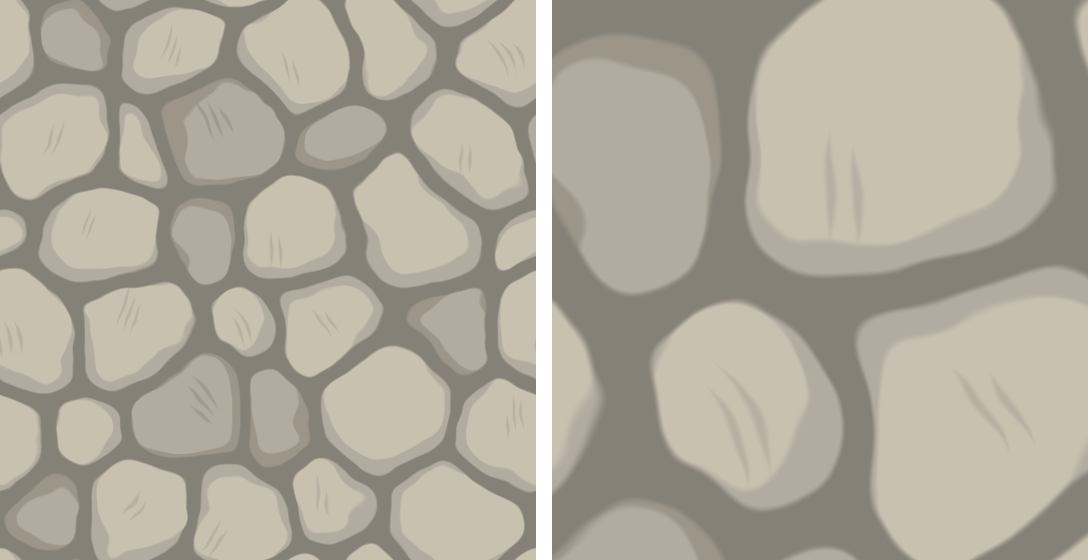
Left, the full canvas; right, a detail of the centre.
Give the GLSL for this texture, as a WebGL 1 fragment shader.

```glsl
precision highp float;
// Hand-painted rubble wall: rounded pale and grey stones set in flat mortar.
// A wrapped, weighted Voronoi diagram gives the stones; smooth insets round
// them, a band of uneven width shades one side, and brush strokes mark faces.
uniform vec2 u_resolution;

#define GRID vec2(5.0, 6.0)   // stones across and up, rows must be even
#define CELL vec2(1.148, 1.0) // proportions of one grid cell
#define JITTER 0.42           // scatter of the stone centres
#define GAP 0.072             // half width of the mortar
#define ROUNDING 16.0         // lower is rounder
#define WARP 0.19             // bend of the outlines
#define WOBBLE 0.03           // fine unevenness of the outlines
#define RIM 0.115             // widest shaded band
#define SOFT 0.014            // edge softness

const vec3 MORTAR = vec3(0.525, 0.505, 0.467);
const vec3 PALE = vec3(0.79, 0.757, 0.69);
const vec3 GREY = vec3(0.70, 0.672, 0.627);
const vec3 DARK = vec3(0.61, 0.585, 0.535);

float hash(vec2 p) {
  return fract(sin(dot(p, vec2(127.1, 311.7))) * 43758.5453);
}

vec2 wrap(vec2 cell, vec2 period) {
  return cell - period * floor((cell + 0.5) / period);
}

// Value noise that repeats after the given period
float noise(vec2 p, vec2 period, float seed) {
  vec2 i = floor(p), f = fract(p);
  f = f * f * (3.0 - 2.0 * f);
  float a = hash(wrap(i, period) + seed);
  float b = hash(wrap(i + vec2(1.0, 0.0), period) + seed);
  float c = hash(wrap(i + vec2(0.0, 1.0), period) + seed);
  float d = hash(wrap(i + 1.0, period) + seed);
  return mix(mix(a, b, f.x), mix(c, d, f.x), f.y);
}

vec2 noise2(vec2 uv, float scale, float seed) {
  vec2 n = GRID * scale;
  return vec2(noise(uv * n, n, seed), noise(uv * n, n, seed + 17.3)) - 0.5;
}

// Evenly spread rank from 0 to 4: ranks 0 and 1 are small stones
float rankOf(vec2 id) {
  return floor(mod(2.0 * id.x + id.y + 0.5, 5.0));
}

// Centre of a stone in xy, its Voronoi weight in z
vec3 stoneAt(vec2 cell) {
  vec2 id = wrap(cell, GRID);
  vec2 shift = vec2(hash(id + 3.1), hash(id + 8.7)) - 0.5;
  float stagger = 0.5 * mod(id.y, 2.0);
  vec2 centre = cell + 0.5 + vec2(stagger - 0.25, 0.0) + JITTER * shift;
  float base = rankOf(id) < 1.5 ? 0.0 : 0.36;
  return vec3(centre * CELL, base + 0.17 * hash(id + 5.9));
}

// Coverage of two or three slanted, tapering strokes
float strokes(vec2 p, vec2 id, float soft) {
  float angle = (hash(id + 21.0) - 0.5) * 1.5;
  float c = cos(angle), s = sin(angle);
  p -= 0.38 * (vec2(hash(id + 23.0), hash(id + 25.0)) - 0.5);
  p = vec2(c * p.x - s * p.y, s * p.x + c * p.y);
  float ink = 0.0, count = 2.0 + step(0.5, hash(id + 27.0));
  for (int i = 0; i < 3; i++) {
    float k = float(i), h = hash(id + 31.0 + k);
    vec2 q = p - vec2((k - 1.0) * 0.09, (h - 0.5) * 0.16);
    q.x += 0.35 * q.y * q.y;
    float along = abs(q.y) / (0.11 + 0.09 * h);
    float width = 0.017 * (1.0 - along * along);
    ink = max(ink, step(k, count - 0.5) * smoothstep(-soft, soft, width - abs(q.x)));
  }
  return ink;
}

void main() {
  vec2 uv = gl_FragCoord.xy / u_resolution;
  float soft = max(SOFT, GRID.y / u_resolution.y);
  vec2 g = uv * GRID + WARP * noise2(uv, 2.0, 41.0) + WOBBLE * noise2(uv, 7.0, 57.0);
  vec2 home = floor(g), p = g * CELL, owner = home;

  // Find the stone that owns this point
  float best = 100.0;
  vec3 stone = vec3(0.0);
  for (int y = -2; y <= 2; y++) for (int x = -2; x <= 2; x++) {
    vec2 cell = home + vec2(float(x), float(y));
    vec3 s = stoneAt(cell);
    vec2 r = p - s.xy;
    float power = dot(r, r) - s.z;
    if (power < best) { best = power; stone = s; owner = cell; }
  }

  // Rounded distance to its borders
  float sum = 0.0;
  for (int y = -2; y <= 2; y++) for (int x = -2; x <= 2; x++) {
    vec3 s = stoneAt(home + vec2(float(x), float(y)));
    vec2 r = p - s.xy;
    float apart = distance(s.xy, stone.xy);
    if (apart > 0.001)
      sum += exp(-ROUNDING * (dot(r, r) - s.z - best) / (2.0 * apart));
  }
  float inside = -log(max(sum, 1e-9)) / ROUNDING - GAP;

  // Shaded band, widest towards one side of each stone
  vec2 id = wrap(owner, GRID), r = p - stone.xy;
  float turn = 6.2832 * hash(id + 13.0);
  float facing = dot(r / (length(r) + 0.01), vec2(cos(turn), sin(turn) - 0.3));
  float uneven = noise(uv * GRID * 4.0, GRID * 4.0, 71.0) - 0.5;
  float band = RIM * max(0.0, 0.45 + 0.6 * facing + uneven);

  // Colours
  float rank = rankOf(id);
  bool grey = rank < 0.5 || (rank > 2.5 && rank < 3.5 && mod(id.y, 3.0) == 1.0);
  vec3 face = grey ? GREY : PALE, shade = grey ? DARK : GREY;
  float lit = smoothstep(-soft, soft, inside - band);
  float marked = step(0.2, hash(id + 19.0)) * step(0.5, rank);
  lit *= 1.0 - 0.85 * marked * strokes(r, id, soft);
  vec3 color = mix(MORTAR, mix(shade, face, lit), smoothstep(-soft, soft, inside));
  gl_FragColor = vec4(color, 1.0);
}
```
